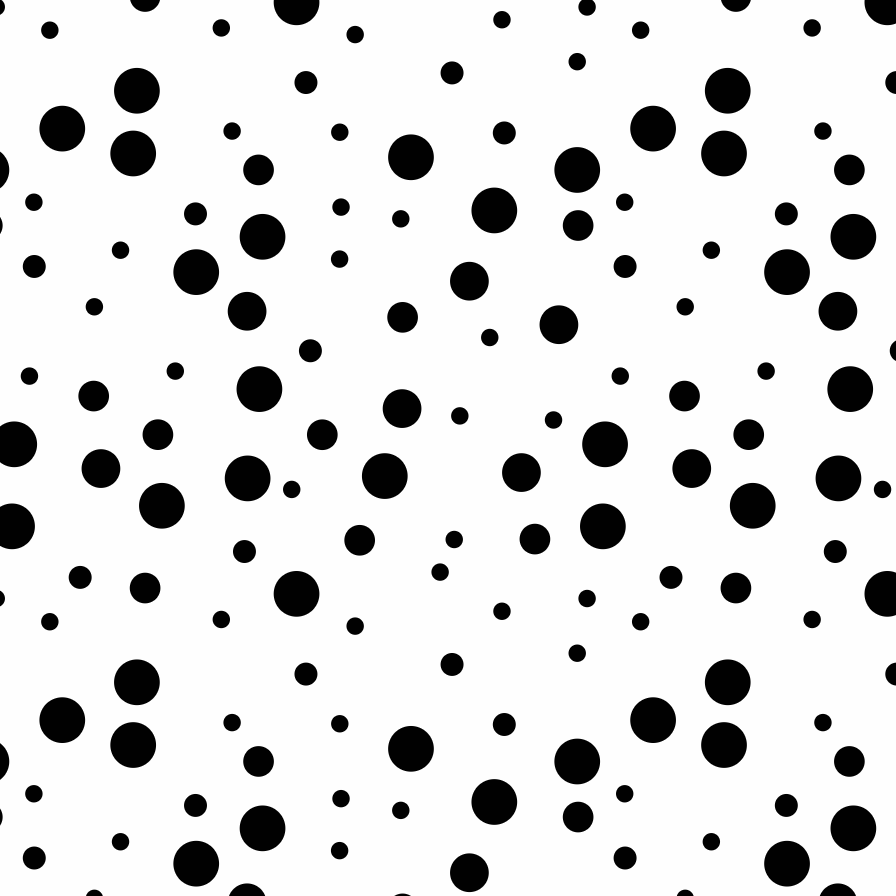
Write a three.js fragment shader that draws this pattern.

```glsl
// Black dots of five sizes scattered on white, in a square tile that wraps seamlessly.
// Sixty dots sit on a wrapped lattice, each pushed off its site by a random offset
// that shrinks as the dot grows, so that dots never touch.

varying vec2 vUv;

const float TAU = 6.2831853;
const int DOT_COUNT = 60;
const float LATTICE_STEP = 52.0;            // row advance per dot, in 60ths of a tile
const vec2 TILE_SIZE = vec2(0.6594, 0.6602); // about one and a half tiles per side
const float DOT_REACH = 0.0415;             // largest radius plus offset
const vec3 PAPER = vec3(0.998);
const vec3 INK = vec3(0.005);

vec2 hash2(float n) {
  vec3 p = fract(vec3(n) * vec3(0.1031, 0.1030, 0.0973));
  p += dot(p, p.yzx + 33.33);
  return fract((p.xx + p.yz) * p.zy);
}

// Shuffles 1..60: the seventh power modulo the prime 61 visits each value once.
float shuffleRank(float n) {
  float square = mod(n * n, 61.0);
  float fourth = mod(square * square, 61.0);
  return mod(mod(square * fourth, 61.0) * n, 61.0);
}

// Fixed share of each size: 15 largest, then 6, 9, 8 and 22 smallest.
float dotRadius(float rank) {
  if (rank < 15.5) return 0.0255;
  if (rank < 21.5) return 0.0216;
  if (rank < 30.5) return 0.0171;
  if (rank < 38.5) return 0.0128;
  return 0.0097;
}

vec2 dotCenter(float index, float radius) {
  vec2 site = vec2(index, mod(index * LATTICE_STEP, 60.0)) / 60.0;
  vec2 random = hash2(index + 17.0);
  float angle = TAU * random.x;
  float offset = (DOT_REACH - radius) * sqrt(random.y);
  return site * TILE_SIZE + offset * vec2(cos(angle), sin(angle));
}

// Shortest offset between two points on the repeating tile.
vec2 wrapOffset(vec2 delta, vec2 period) {
  return delta - period * floor(delta / period + 0.5);
}

// Signed distance to the nearest dot edge.
float dotField(vec2 point) {
  float nearest = 1.0;
  for (int i = 1; i <= DOT_COUNT; i++) {
    float index = float(i);
    float radius = dotRadius(shuffleRank(index));
    vec2 delta = wrapOffset(point - dotCenter(index, radius), TILE_SIZE);
    nearest = min(nearest, length(delta) - radius);
  }
  return nearest;
}

void main() {
  // Tiles start at the top left corner.
  vec2 point = vec2(vUv.x, 1.0 - vUv.y);
  float edgeWidth = max(fwidth(vUv.x), 0.0001);
  float coverage = clamp(0.5 - dotField(point) / edgeWidth, 0.0, 1.0);
  gl_FragColor = vec4(mix(PAPER, INK, coverage), 1.0);
}
```
